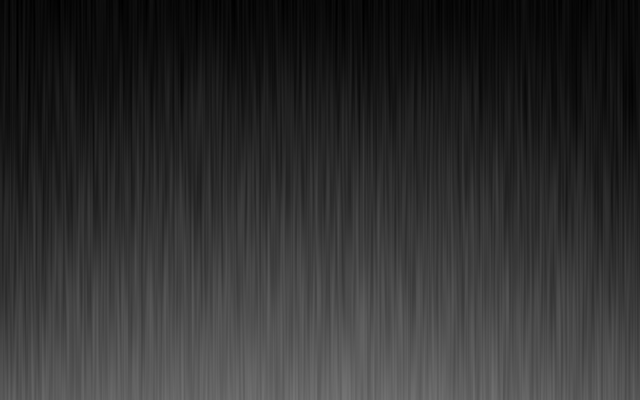
Give the GLSL for this texture, as a Shadertoy shader.

```glsl
// Brushed dark metal: a vertical ramp from near black at the top to mid grey
// at the bottom, with a soft central sheen. Octaves of gradient noise, squeezed
// in x and stretched in y, add the long vertical brush streaks.

const float TOP_GREY     = 0.031;
const float RAMP_RANGE   = 0.358;
const float RAMP_CURVE   = 1.33;
const float SHEEN        = 0.080;   // centre to side difference in brightness
const float SHEEN_FULL   = 0.50;    // depth below the top where sheen is full
const int   OCTAVES      = 4;
const vec2  BASE_CELLS   = vec2(52.0, 1.6);  // noise cells across the canvas
const vec2  CELL_GROWTH  = vec2(1.80, 1.35);
const float BASE_STREAK  = 0.015;
const float STREAK_GAIN  = 1.75;    // finer streaks are stronger
const float TOP_CONTRAST = 0.60;    // streak strength left at the dark end
const float LOW_CONTRAST = 0.85;    // streak strength left at the bright end

// Unit gradient at a lattice corner, from an integer hash
vec2 cornerGradient(ivec2 cell) {
    uint h = uint(cell.x) * 1597334677u ^ uint(cell.y) * 3812015801u;
    h = (h ^ (h >> 16)) * 2246822519u;
    h = (h ^ (h >> 13)) * 3266489917u;
    h ^= h >> 16;
    float angle = float(h & 65535u) * (6.28318 / 65536.0);
    return vec2(cos(angle), sin(angle));
}

float gradientNoise(vec2 p) {
    vec2 base = floor(p);
    vec2 f = p - base;
    ivec2 cell = ivec2(base);
    vec2 w = f * f * f * (f * (f * 6.0 - 15.0) + 10.0);
    float a = dot(cornerGradient(cell), f);
    float b = dot(cornerGradient(cell + ivec2(1, 0)), f - vec2(1.0, 0.0));
    float c = dot(cornerGradient(cell + ivec2(0, 1)), f - vec2(0.0, 1.0));
    float d = dot(cornerGradient(cell + ivec2(1, 1)), f - vec2(1.0, 1.0));
    return mix(mix(a, b, w.x), mix(c, d, w.x), w.y);
}

// Sum of streak octaves; each fades once its cells are finer than a pixel
float brushStreaks(vec2 uv) {
    float sum = 0.0;
    float strength = BASE_STREAK;
    vec2 cells = BASE_CELLS;
    for (int i = 0; i < OCTAVES; i++) {
        vec2 shift = vec2(17.3, 5.37) * float(i + 1);
        float visible = 1.0 - smoothstep(0.7, 1.3, cells.x / iResolution.x);
        sum += strength * visible * gradientNoise(uv * cells + shift);
        strength *= STREAK_GAIN;
        cells *= CELL_GROWTH;
    }
    return sum;
}

void mainImage(out vec4 fragColor, in vec2 fragCoord) {
    vec2 uv = fragCoord / iResolution.xy;
    float depth = 1.0 - uv.y;
    float side = 2.0 * uv.x - 1.0;

    // Vertical ramp
    float grey = TOP_GREY + RAMP_RANGE * pow(depth, RAMP_CURVE);

    // Central sheen, balanced so that the mean of each row is kept
    float sheen = SHEEN * smoothstep(0.0, SHEEN_FULL, depth);
    grey += sheen * (1.0 / 3.0 - side * side);

    // Brush streaks, strongest in the middle tones
    float contrast = mix(TOP_CONTRAST, 1.0, smoothstep(0.0, 0.4, depth));
    contrast *= mix(1.0, LOW_CONTRAST, smoothstep(0.6, 1.0, depth));
    grey += contrast * brushStreaks(uv);

    fragColor = vec4(vec3(clamp(grey, 0.0, 1.0)), 1.0);
}
```
